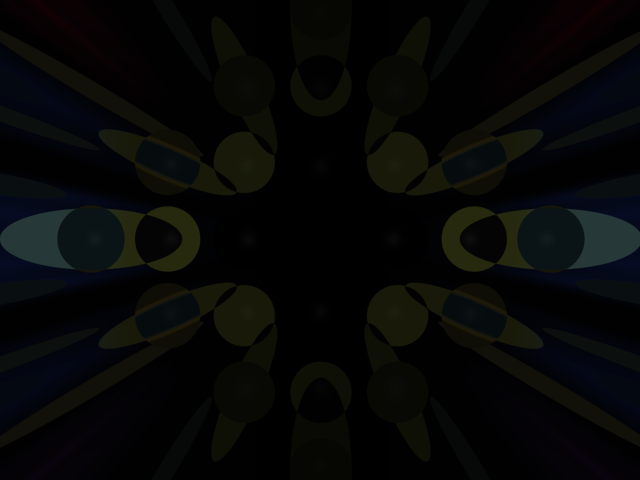
Write a Shadertoy shader that draws this background.

```glsl
// Dim mirrored lattice of discs crossed by radial spokes, with blue light at the sides.

const float CELL = 0.1597;               // lattice spacing, in canvas heights
const vec2 CENTRE_SHIFT = vec2(0.002);
const float ROW_FALLOFF = 0.7;           // dimming per lattice row, in stops
const float AXIS_TILT = 0.3;             // bends the spokes toward the main axes
const float DISC_RADIUS = 0.4;
const vec3 OLIVE = vec3(0.15, 0.16, 0.055);
const vec3 PALE_TEAL = vec3(0.15, 0.22, 0.22);
const vec3 DARK_TEAL = vec3(0.035, 0.068, 0.075);
const vec3 DARK_OLIVE = vec3(0.075, 0.075, 0.035);
const vec3 PIT = vec3(0.016, 0.015, 0.017);
const vec3 AMBER = vec3(0.07, 0.045, 0.0);
const vec3 BLUE = vec3(0.02, 0.05, 0.16);
const vec3 RED = vec3(0.055, 0.0, 0.004);
const vec3 VIOLET = vec3(0.025, 0.006, 0.04);
const vec3 NIGHT = vec3(0.005, 0.005, 0.008);

float hash(float n) {
    return fract(sin(n * 127.1) * 43758.5453);
}

float noise(float x) {
    float f = fract(x);
    return mix(hash(floor(x)), hash(floor(x) + 1.0), f * f * (3.0 - 2.0 * f));
}

// Approximate signed distance to an ellipse pointing away from the origin.
float spokeDistance(vec2 q, vec2 centre, vec2 semi) {
    vec2 axis = normalize(centre + AXIS_TILT * step(centre.yx, centre));
    vec2 d = q - centre;
    d = vec2(dot(d, axis), dot(d, vec2(-axis.y, axis.x)));
    float k = length(d / semi);
    return k * (k - 1.0) / max(length(d / (semi * semi)), 0.001);
}

float cover(float dist, float aa) {
    return 1.0 - smoothstep(-aa, aa, dist);
}

// Radial beams: blue near the horizon, red above and violet below.
vec3 beams(vec2 q, float side) {
    float slope = q.y / max(q.x, 0.01);
    float streak = 0.45 + 0.75 * noise(slope * 24.0);
    float low = 1.0 - smoothstep(0.17, 0.23, slope);
    float high = smoothstep(0.31, 0.38, slope) * (1.0 - smoothstep(0.52, 0.66, slope));
    float reach = smoothstep(1.0, 4.3, q.x);
    vec3 glow = BLUE * reach * streak * (low + 0.6 * high);
    float corner = smoothstep(0.68, 0.82, slope) * (1.0 - smoothstep(0.85, 1.15, slope));
    return glow + mix(VIOLET, RED, side) * corner * streak * smoothstep(2.2, 4.8, length(q));
}

void mainImage(out vec4 fragColor, in vec2 fragCoord) {
    vec2 p = (fragCoord - 0.5 * iResolution.xy) / iResolution.y - CENTRE_SHIFT;
    vec2 q = abs(p) / CELL;
    float aa = 0.8 / (iResolution.y * CELL);
    vec3 color = NIGHT * smoothstep(0.3, 1.6, q.x) + beams(q, step(0.0, p.y));

    // Thin outer spokes
    color = mix(color, vec3(0.065, 0.063, 0.035), cover(spokeDistance(q, vec2(3.0, 1.95), vec2(1.7, 0.11)), aa));
    color = mix(color, vec3(0.027, 0.032, 0.033), cover(spokeDistance(q, vec2(2.0, 3.0), vec2(1.1, 0.11)), aa));
    color = mix(color, vec3(0.045, 0.06, 0.05), cover(spokeDistance(q, vec2(4.3, 1.68), vec2(1.5, 0.1)), aa));
    color = mix(color, vec3(0.035, 0.06, 0.068), cover(spokeDistance(q, vec2(4.4, 0.75), vec2(1.1, 0.14)), aa));
    color = mix(color, vec3(0.015, 0.037, 0.065), cover(spokeDistance(q, vec2(4.35, 2.13), vec2(0.8, 0.16)), aa));

    // Broad spokes along the third diagonal of the lattice
    vec3 tint = mix(OLIVE, PALE_TEAL, smoothstep(2.4, 3.5, q.x));
    float spokeDist = 10.0;
    for (int j = 0; j <= 3; j++) {
        vec2 centre = vec2(3 - j, j);
        bool onAxis = j == 0 || j == 3;
        float dist = spokeDistance(q, centre, onAxis ? vec2(1.19, 0.4) : vec2(0.98, 0.2));
        color = mix(color, tint * exp2(-ROW_FALLOFF * float(j)), cover(dist, aa));
        spokeDist = min(spokeDist, dist);
    }
    float spoke = cover(spokeDist, aa);
    float rim = 1.0 - smoothstep(0.01, 0.05, abs(spokeDist));

    // Discs on the first three diagonals; their colour flips where a spoke crosses
    for (int ring = 1; ring <= 3; ring++) {
        for (int j = 0; j <= ring; j++) {
            vec2 centre = vec2(ring - j, j);
            float gain = exp2(-ROW_FALLOFF * float(j));
            float radius = DISC_RADIUS + 0.013 * centre.x * step(1.5, centre.x);
            vec2 d = q - centre;
            vec3 face = NIGHT * 0.3;
            if (ring == 2) face = mix(OLIVE * gain, PIT * gain, spoke);
            if (ring == 3) {
                vec3 crossed = mix(DARK_OLIVE, DARK_TEAL, smoothstep(0.8, 2.0, centre.x));
                face = mix(DARK_OLIVE * (gain + 0.1), crossed * (gain + 0.08), spoke);
                if (j == 1) face += AMBER * rim;
            }
            // Small highlight turned toward the middle
            vec2 h = d + 0.05 * normalize(centre);
            face += 0.035 * gain * exp(-130.0 * dot(h, h));
            color = mix(color, face, cover(length(d) - radius, aa));
        }
    }
    fragColor = vec4(color, 1.0);
}
```
